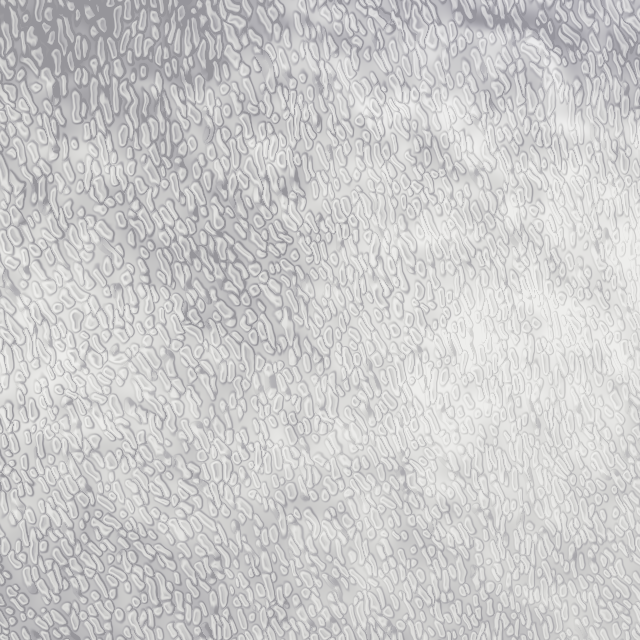
Write a WebGL 1 fragment shader that draws this texture.

```glsl
precision highp float;
uniform vec2 u_resolution;

float hash(vec2 p) {
  return fract(sin(dot(p, vec2(127.1, 311.7))) * 43758.5453);
}

float noise(vec2 p) {
  vec2 i = floor(p), f = fract(p);
  f = f * f * (3.0 - 2.0 * f);
  return mix(mix(hash(i), hash(i + vec2(1, 0)), f.x),
             mix(hash(i + vec2(0, 1)), hash(i + vec2(1, 1)), f.x), f.y);
}

vec2 wobble(vec2 p) {
  return vec2(noise(p), noise(p + 40.0)) - 0.5;
}

float glow(vec2 uv, vec2 center, vec2 size) {
  vec2 d = (uv - center) / size;
  return exp(-dot(d, d));
}

// Nearest grain: xy = direction away from its spine, z = depth inside its edge
vec3 grains(vec2 p, float bend) {
  vec2 cellSize = vec2(0.9, 1.35);
  vec2 cell = floor(p / cellSize);
  float nearest = 9.0, second = 9.0;
  vec2 away = vec2(0.0);
  for (int y = -1; y <= 1; y++) {
    for (int x = -1; x <= 1; x++) {
      vec2 id = cell + vec2(x, y);
      vec2 jitter = vec2(hash(id), hash(id + 37.3));
      vec2 d = p - (id + 0.18 + 0.64 * jitter) * cellSize;
      float angle = bend + 0.7 * (hash(id + 71.9) - 0.5);
      vec2 axis = vec2(sin(angle), cos(angle));
      float halfLength = 0.05 + 0.85 * pow(hash(id + 13.7), 1.6);
      float radius = 0.26 + 0.2 * hash(id + 91.1);
      d -= axis * clamp(dot(d, axis), -halfLength, halfLength);
      float dist = length(d) - radius;
      if (dist < nearest) {
        second = nearest;
        nearest = dist;
        away = d / (length(d) + 0.05);
      } else {
        second = min(second, dist);
      }
    }
  }
  return vec3(away, min(-nearest, 0.5 * (second - nearest) - 0.02));
}

void main() {
  vec2 uv = gl_FragCoord.xy / u_resolution;

  // Grain space: leaning axes, coarser toward the upper left
  vec2 p = uv + vec2(0.2, -0.17) * uv * uv;
  p += 0.02 * wobble(uv * 9.0) + 0.007 * wobble(uv * 45.0) + 0.004 * wobble(uv * 95.0);
  p = mat2(0.87, -0.5, 0.5, 0.87) * p * 52.0;
  vec3 grain = grains(p, 0.8 * (noise(uv * 5.0 + 9.0) - 0.5));
  float depth = grain.z;
  float side = dot(grain.xy, normalize(vec2(0.8, -0.5)));

  // Broad light and shade behind the glass
  float upperLeft = glow(uv, vec2(0.0, 0.96), vec2(0.36, 0.24));
  float upperRight = glow(uv, vec2(0.85, 1.02), vec2(0.5, 0.2));
  float shade = 0.24 * upperLeft + 0.13 * upperRight;
  shade += 0.1 * glow(uv, vec2(0.36, 0.56), vec2(0.2, 0.18));
  shade += 0.12 * glow(uv, vec2(0.15, 0.0), vec2(0.45, 0.28));
  shade += 0.07 * glow(uv, vec2(1.0, 0.0), vec2(0.38, 0.3));
  shade -= 0.05 * glow(uv, vec2(0.75, 0.5), vec2(0.3, 0.25));
  shade -= 0.05 * glow(uv, vec2(0.08, 0.42), vec2(0.2, 0.12));

  // Sloping streaks and clumps, strongest near the top
  float top = smoothstep(0.5, 1.0, uv.y);
  vec2 slope = vec2(uv.x * 6.0 - uv.y * 3.0, uv.y * 20.0 + uv.x * 10.0);
  float streak = noise(slope + 2.0 * wobble(uv * 12.0)) - 0.5;
  float clump = noise(uv * 30.0) - 0.5;
  shade -= streak * (0.08 + 0.16 * top) + clump * (0.08 + 0.06 * top);
  float ground = 0.87 - shade;

  // Dark outline, bright rim and grey core of each grain
  float contrast = mix(1.05, 0.55, smoothstep(-0.5, 0.8, uv.x - uv.y));
  contrast *= 0.75 + 0.5 * noise(uv * 20.0 + 60.0);
  float outline = exp(-pow(depth / 0.09, 2.0));
  float rim = smoothstep(0.02, 0.17, depth);
  float core = smoothstep(0.18, 0.34, depth);
  float tone = ground - contrast * outline * (0.13 + 0.1 * side);
  tone = mix(tone, mix(ground, 0.95, 0.58), rim);
  tone -= contrast * core * (0.13 - 0.1 * side);
  tone -= contrast * rim * 0.08 * max(side, 0.0);
  tone = clamp(tone, 0.59, 0.93);

  // Cool shadows, faintly warm lights
  vec3 tint = mix(vec3(0.0, -0.004, 0.012), vec3(0.003, 0.002, -0.005),
                  smoothstep(0.65, 0.85, tone));
  tint.b += 0.015 * upperRight;
  gl_FragColor = vec4(tone + tint, 1.0);
}
```
